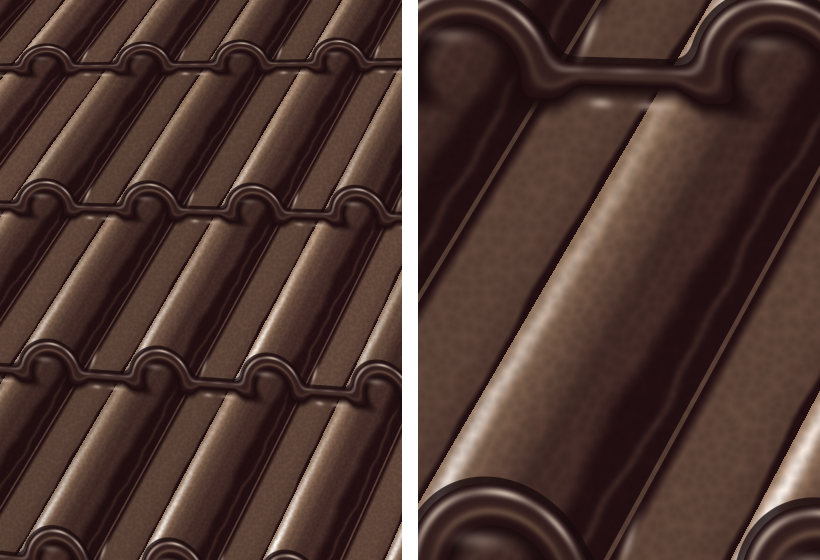
Left: the whole. Right: its middle third, enlarged.
This texture is drawn by a Shadertoy shader. Its source:

```glsl
const vec3 DARK  = vec3(0.13, 0.055, 0.065);
const vec3 UMBER = vec3(0.25, 0.16, 0.145);
const vec3 BROWN = vec3(0.38, 0.28, 0.23);
const vec3 TAN   = vec3(0.54, 0.42, 0.33);
const vec3 CREAM = vec3(0.75, 0.67, 0.61);
const vec3 WHITE = vec3(0.96, 0.94, 0.93);

vec2 hash2(vec2 p) {
    vec3 q = fract(p.xyx * vec3(0.1031, 0.1030, 0.0973));
    q += dot(q, q.yzx + 33.33);
    return fract((q.xx + q.yz) * q.zy);
}

// Distance to the nearest scattered cell point
float cellNoise(vec2 p) {
    vec2 cell = floor(p);
    float nearest = 2.0;
    for (int j = -1; j <= 1; j++)
        for (int i = -1; i <= 1; i++) {
            vec2 id = cell + vec2(i, j);
            nearest = min(nearest, length(id + hash2(id) - p));
        }
    return nearest;
}

float waves(float x, float phase) {
    return sin(x * 9.0 + phase) + 0.6 * sin(x * 23.0 + phase * 2.3) + 0.35 * sin(x * 51.0 - phase);
}

float band(float x, float halfWidth, float aa) {
    return 1.0 - smoothstep(halfWidth - aa, halfWidth + aa, abs(x));
}

float bell(float x, float width) {
    x /= width;
    return exp(-x * x);
}

float blob(vec2 p, vec2 size) {
    return bell(length(p / size), 1.0);
}

float smin(float a, float b, float k) {
    float h = max(k - abs(a - b), 0.0) / k;
    return min(a, b) - h * h * k * 0.25;
}

// Perspective roof grid: x counts barrels, y counts courses downwards
vec2 roofGrid(vec2 p) {
    float a = 0.0228, b = 0.215 + 0.042 * p.x, c = 0.082 - 0.02 * p.x - p.y;
    float v = (-b + sqrt(max(b * b - 4.0 * a * c, 0.0))) / (2.0 * a);
    float left = 0.082 - 0.177 * v - 0.0085 * v * v;
    return vec2((p.x - left) / (0.173 + 0.0117 * v), v);
}

// Glazed barrel, groove and flat pan across one tile; t runs down the tile
vec3 tileColor(float c, float t, float gloss, float phase, float aa) {
    float wobble = 0.012 * waves(t, phase);
    vec3 barrel = mix(TAN, BROWN, smoothstep(-0.13, -0.02, c));
    barrel = mix(barrel, UMBER, smoothstep(-0.05, 0.14, c));
    barrel *= 1.0 + 0.04 * waves(c * 3.0, phase);
    barrel = mix(barrel, DARK, smoothstep(0.2, 0.29, c + wobble));
    barrel = mix(barrel, UMBER, 0.7 * bell(c - 0.37 - wobble, 0.015));
    float shine = bell(c + 0.135 + wobble * 0.3, 0.03) * gloss * mix(0.4, 1.0, t);
    barrel = mix(barrel, mix(CREAM, WHITE, gloss * t), clamp(shine, 0.0, 1.0));

    vec3 pan = mix(BROWN, UMBER, 0.15 + 0.35 * smoothstep(0.65, 0.82, c));
    pan = mix(DARK, pan, smoothstep(0.475, 0.52, c));
    pan = mix(pan, BROWN, 0.8 * band(c - 0.46, 0.008, aa));
    pan = mix(pan, DARK, smoothstep(0.785, 0.81, c + wobble * 0.5));
    return mix(barrel, pan, smoothstep(0.42 - aa, 0.42 + aa, c));
}

// Rolled front rim; d is zero on its upper outline and negative below
vec3 addRim(vec3 col, float d, vec2 q, float arch, float aa) {
    float thick = mix(0.065, 0.115, arch);
    float light = mix(0.4, 1.0, arch * smoothstep(0.26, 0.03, q.y));
    float broken = 0.75 + 0.25 * sin(q.x * 31.0 + q.y * 17.0);
    float shadow = smoothstep(-thick - 0.07, -thick, d) * smoothstep(aa, -aa, d);
    col = mix(col, DARK * 0.8, shadow);
    col = mix(col, DARK * 0.7, 0.8 * band(d - 0.008, 0.012, aa));
    vec3 rim = mix(DARK, UMBER, 0.6 * bell(d + thick * 0.5, thick * 0.3));
    rim = mix(rim, CREAM, light * broken * bell(d + 0.022, 0.011));
    rim = mix(rim, BROWN, light * bell(d + thick * 0.66, 0.012));
    return mix(col, rim, band(d + thick * 0.5, thick * 0.5, aa));
}

void mainImage(out vec4 fragColor, in vec2 fragCoord) {
    vec2 p = fragCoord / iResolution.xy;
    p = vec2(p.x * 0.71875, 1.0 - p.y);
    vec2 grid = roofGrid(p);
    float aa = 0.7 / (iResolution.y * (0.173 + 0.0117 * grid.y));

    // Coordinates around the closest rim, upright on the canvas
    float course = floor(grid.y + 0.25);
    float fall = grid.y - course;
    float h = fract(grid.x - 1.05 * fall + 0.5) - 0.5;
    vec2 q = vec2(h, fall * 1.5);
    float disc = length(q - vec2(0.0, 0.28)) - 0.28;
    float d = smin(disc, 0.235 - q.y, 0.06);
    float arch = smoothstep(0.36, 0.25, abs(h));

    // Tile body, one course above or below the rim
    float row = course + step(d, 0.0);
    float t = clamp(grid.y - row + 0.85, 0.0, 1.0);
    float column = floor(grid.x + 0.18);
    vec2 seed = hash2(vec2(column, row) + 17.0);
    float gloss = clamp(0.55 + 0.17 * grid.y + 0.25 * (seed.x - 0.5), 0.35, 1.1);
    vec3 col = tileColor(grid.x - column, t, gloss, seed.y * 6.28, aa);
    col *= 0.94 + 0.12 * seed.x;
    col *= 0.93 + 0.16 * cellNoise(p * 150.0);

    // Rim, then wet glints in the joints
    col = addRim(col, d, q, arch, aa);
    float side = fract(h);
    float nubs = blob(vec2(side - 0.41, q.y - 0.36), vec2(0.035, 0.016))
               + blob(vec2(side - 0.58, q.y - 0.365), vec2(0.05, 0.014));
    float drip = blob(vec2(side - 0.4 + (q.y - 0.14) * 0.5, q.y - 0.14), vec2(0.014, 0.06));
    float crown = blob(q - vec2(-0.05, 0.16), vec2(0.07, 0.022));
    float glint = 0.7 * nubs + 0.75 * drip + 0.5 * crown * gloss;
    col = mix(col, CREAM, clamp(glint * (0.6 + 0.6 * seed.y), 0.0, 1.0));
    fragColor = vec4(col, 1.0);
}
```
